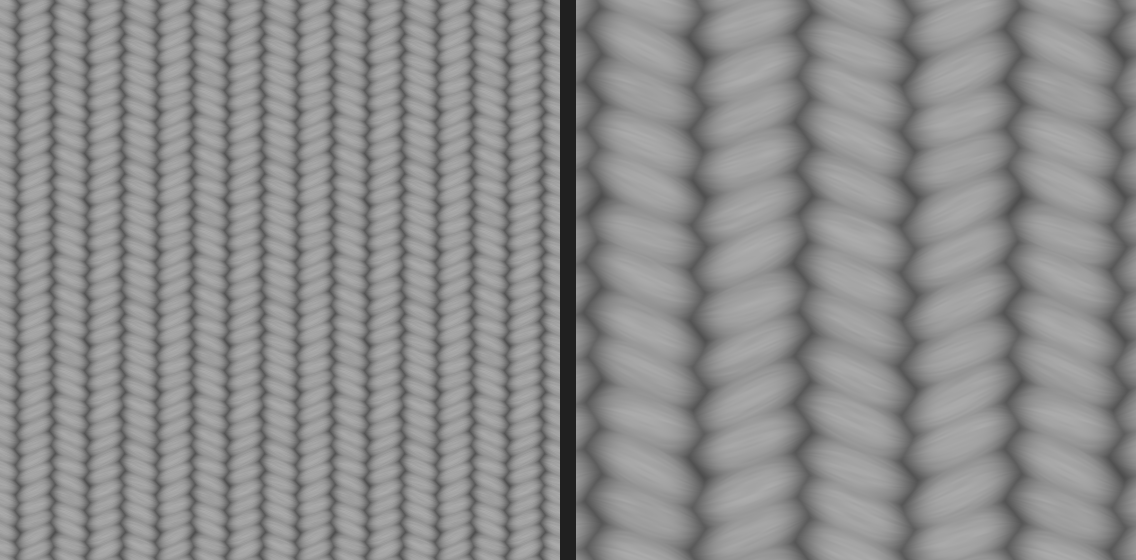
Left, the full canvas; right, a detail of the centre.
Write a three.js fragment shader that draws this texture.

```glsl
varying vec2 vUv;

float hash(vec2 p) {
  vec3 q = fract(vec3(p.xyx) * 0.1031);
  q += dot(q, q.yzx + 33.33);
  return fract((q.x + q.y) * q.z);
}

float noise(vec2 p) {
  vec2 cell = floor(p);
  vec2 f = fract(p);
  f = f * f * (3.0 - 2.0 * f);
  return mix(mix(hash(cell), hash(cell + vec2(1.0, 0.0)), f.x),
             mix(hash(cell + vec2(0.0, 1.0)), hash(cell + 1.0), f.x), f.y);
}

// Tone of one plump yarn stitch: u runs across the column, d is the distance from its spine
float stitchTone(float u, float d, vec2 id) {
  float thickness = mix(0.69, 0.79, hash(id + 7.3)) * (1.0 - 0.54 * u * u);
  float v = d / thickness;
  float u2 = u * u;
  float v2 = v * v;
  float body = exp(-0.95 * u2 * u2 - (0.46 + 0.24 * u2) * v2 - 0.42 * u2 * v2 * v2);

  // Fine fibres along the yarn
  vec2 seed = id * vec2(37.0, 53.0) + 100.0;
  float fibre = noise(vec2(u * 1.6, v * 6.0) + seed) * 0.5
              + noise(vec2(u * 2.5, v * 14.0) + seed + 19.0) * 0.5;
  float variation = (fibre - 0.5) * 0.06 + (hash(id + 2.1) - 0.5) * 0.018;
  return 0.275 + body * (0.375 + variation);
}

void main() {
  vec2 p = vUv * vec2(16.0, 36.0);
  float nearestColumn = floor(p.x + 0.5);
  float blend = 0.0;

  // Overlapping stitches of this column and its neighbours
  for (int i = -1; i <= 1; i++) {
    float column = nearestColumn + float(i);
    float u = (p.x - column) * 2.0;
    float end = 1.0 - smoothstep(1.1, 1.3, abs(u));
    if (end <= 0.0) continue;

    // Alternate columns lean in opposite directions
    float odd = mod(column, 2.0);
    float lean = mix(-1.0, 1.0, odd);
    float y = p.y - 0.5 * odd - lean * 0.37 * sin(u * 1.2);
    float nearestRow = floor(y + 0.5);

    for (int j = -1; j <= 1; j++) {
      float row = nearestRow + float(j);
      vec2 id = mod(vec2(column, row), vec2(4.0, 9.0));
      float shift = (hash(id + 4.7) - 0.5) * 0.18;
      float tilt = (hash(id + 11.9) - 0.5) * 0.2 * u;
      float tone = stitchTone(u, y - row - shift - tilt, id);
      blend += end * exp(130.0 * (tone - 0.5));
    }
  }

  // Soft maximum rounds the creases between stitches
  float shade = 0.5 + log(blend) / 130.0;
  gl_FragColor = vec4(vec3(shade), 1.0);
}
```
